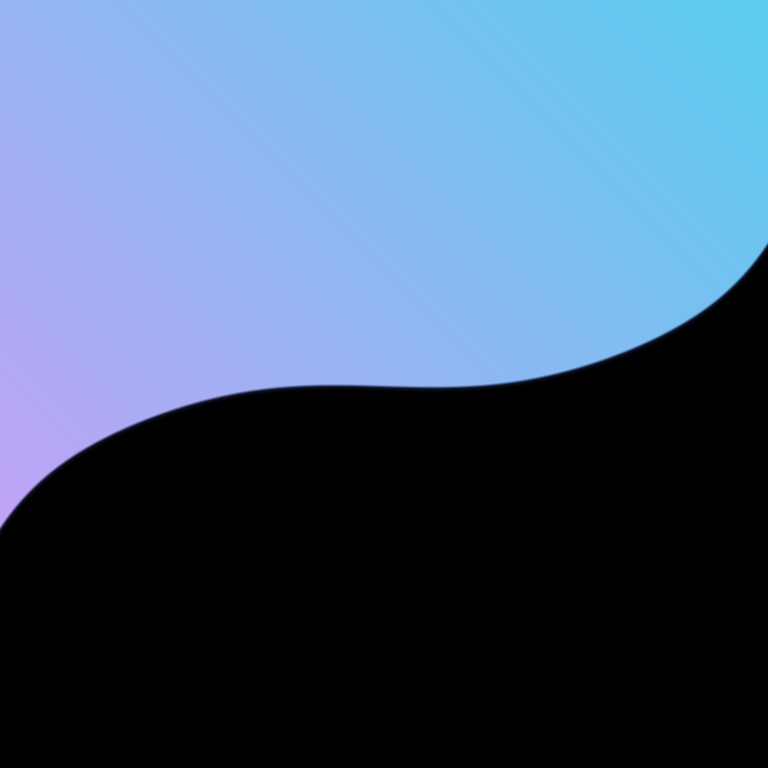
A three.js fragment shader for this background:

```glsl
varying vec2 vUv;

// Height of the S-shaped boundary, symmetric about the centre
float waveHeight(float x) {
  float u = x - 0.5;
  float s = u * u;
  return 0.4965 + u * (-0.03 + s * (2.45 + s * (-9.38 + s * 24.0)));
}

// Approximate signed distance to the wave, positive above it
float waveDistance(vec2 p) {
  float slope = (waveHeight(p.x + 0.002) - waveHeight(p.x - 0.002)) / 0.004;
  return (p.y - waveHeight(p.x)) / sqrt(1.0 + slope * slope);
}

void main() {
  // Diagonal sky gradient, lilac to cyan
  vec3 lilac = vec3(0.83, 0.61, 0.97);
  vec3 cyan = vec3(0.35, 0.80, 0.94);
  vec3 sky = mix(lilac, cyan, (vUv.x + vUv.y) * 0.5);

  // Black hill with a thin navy rim
  float d = waveDistance(vUv);
  vec3 navy = vec3(0.05, 0.07, 0.15);
  vec3 hill = navy * smoothstep(-0.007, 0.0, d);

  // Soft edge between the two
  vec3 color = mix(hill, sky, smoothstep(-0.002, 0.003, d));
  gl_FragColor = vec4(color, 1.0);
}
```
